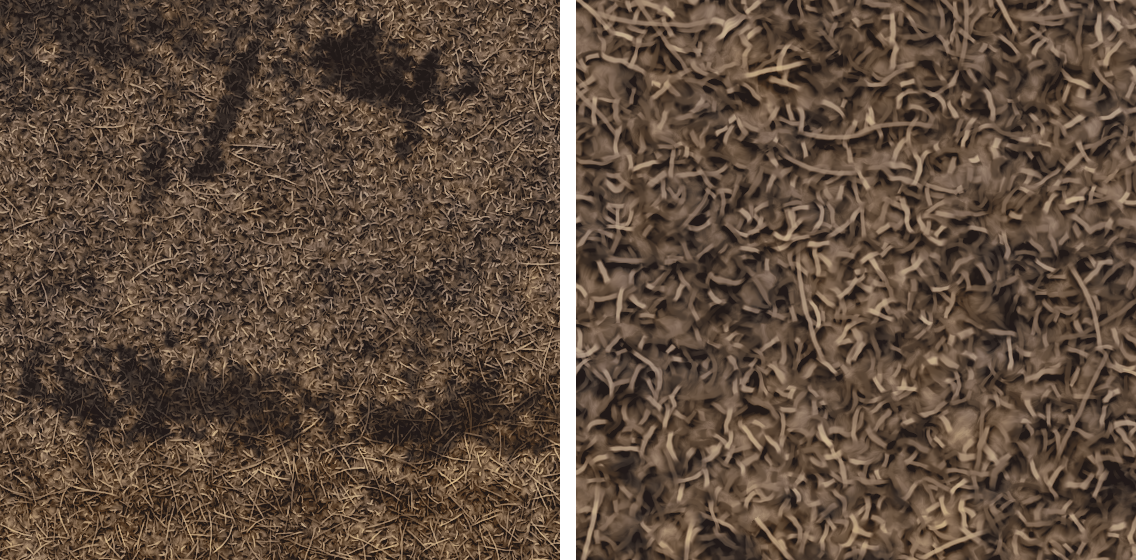
Left, the full canvas; right, a detail of the centre.
Give the GLSL for this texture, as a Shadertoy shader.

```glsl
// Sunlit bare soil matted with dry grass: short fibres everywhere, long straw
// thickening toward the bottom, and ragged soft shadows. Fibres are bent
// segments scattered on jittered grids; their tone is mapped to an earth ramp.

const vec3 SOOT       = vec3(0.13, 0.10, 0.09);
const vec3 COOL_EARTH = vec3(0.28, 0.23, 0.19);
const vec3 WARM_EARTH = vec3(0.29, 0.20, 0.13);
const vec3 SOIL       = vec3(0.40, 0.32, 0.25);
const vec3 DRY_GRASS  = vec3(0.51, 0.42, 0.35);
const vec3 STRAW      = vec3(0.64, 0.55, 0.46);
const vec3 BLEACHED   = vec3(0.82, 0.74, 0.60);

const float SOIL_TONE    = 0.43;  // tones run along the red channel of the ramp
const float EXPOSURE     = 0.055;
const float CONTRAST     = 1.25;
const float GRAIN        = 0.22;
const float FIBRE_SPREAD = 0.48;  // tone range of the short fibres
const float FIBRE_SHADE  = 0.14;
const float STRAW_TONE   = 0.57;
const float SHADOW_TONE  = 0.15;
const int   FIBRE_LAYERS = 6;
const int   STRAW_LAYERS = 5;

vec2 hash22(vec2 p) {
    vec3 h = fract(vec3(p.xyx) * vec3(0.1031, 0.1030, 0.0973));
    h += dot(h, h.yzx + 33.33);
    return fract((h.xx + h.yz) * h.zy);
}

float gradientNoise(vec2 p) {
    vec2 i = floor(p), f = fract(p);
    vec2 u = f * f * f * (f * (f * 6.0 - 15.0) + 10.0);
    vec2 e = vec2(0.0, 1.0);
    float a = dot(hash22(i) * 2.0 - 1.0, f);
    float b = dot(hash22(i + e.yx) * 2.0 - 1.0, f - e.yx);
    float c = dot(hash22(i + e) * 2.0 - 1.0, f - e);
    float d = dot(hash22(i + 1.0) * 2.0 - 1.0, f - 1.0);
    return mix(mix(a, b, u.x), mix(c, d, u.x), u.y) * 1.4;
}

float fbm(vec2 p) {
    float sum = 0.0, gain = 0.6;
    for (int i = 0; i < 4; i++) {
        sum += gain * gradientNoise(p);
        p = mat2(1.6, 1.2, -1.2, 1.6) * p + 17.3;
        gain *= 0.55;
    }
    return sum;
}

// Soft elliptical blot; ragged is noise that frays its rim
float blot(vec2 p, vec2 centre, vec2 radius, float slant, float ragged) {
    vec2 q = p - centre;
    q.x -= slant * q.y;
    return 1.0 - smoothstep(0.5, 1.35, length(q / radius) + ragged);
}

// One layer of bent segments, each with a shadow cast below it
void strands(vec2 p, float cells, float reach, float width, float lean, float turn, float curl,
             float density, float level, float spread, float seed, inout float tone) {
    float soft = max(0.0010, 0.7 / iResolution.y) * cells;
    float w = width * cells;
    vec2 g = p * cells + seed * 7.31;
    for (int j = -1; j <= 1; j++)
    for (int i = -1; i <= 1; i++) {
        vec2 cell = floor(g) + vec2(i, j);
        vec2 place = hash22(cell + seed * 13.7 + 100.0);
        vec2 kind = hash22(cell + seed * 5.9 + 357.0);
        vec2 form = hash22(cell + seed * 3.1 + 811.0);
        float angle = lean + (form.x - 0.5) * turn;
        vec2 along = vec2(cos(angle), sin(angle));
        vec2 d = g - cell - 0.5 - (place - 0.5) * 0.8;
        float x = dot(d, along);
        float bend = (form.y - 0.5) * curl;
        float y = dot(d, vec2(-along.y, along.x)) - bend * x * x / reach;
        y /= sqrt(1.0 + 4.0 * bend * bend * x * x / (reach * reach));
        float len = reach * mix(0.4, 1.0, kind.y);
        float present = step(kind.x, density) * (1.0 - smoothstep(len * 0.6, len, abs(x)));
        float under = (y + 1.7 * w * along.x) / (1.8 * w + soft);
        tone -= FIBRE_SHADE * present * exp(-under * under);
        float body = present * (1.0 - smoothstep(w - soft * 0.6, w + soft, abs(y)));
        tone = mix(tone, level + spread * (fract(kind.y * 7.0 + place.x) - 0.5), body * 0.8);
    }
}

vec3 earthRamp(float tone, float warmth) {
    vec3 c = mix(SOOT, mix(COOL_EARTH, WARM_EARTH, warmth), clamp((tone - 0.13) / 0.15, 0.0, 1.0));
    c = mix(c, SOIL, clamp((tone - 0.28) / 0.12, 0.0, 1.0));
    c = mix(c, DRY_GRASS, clamp((tone - 0.40) / 0.11, 0.0, 1.0));
    c = mix(c, STRAW, clamp((tone - 0.51) / 0.13, 0.0, 1.0));
    c = mix(c, BLEACHED, clamp((tone - 0.64) / 0.20, 0.0, 1.0));
    return c * mix(vec3(0.99, 1.0, 1.05), vec3(1.03, 0.99, 0.90), warmth);
}

void mainImage(out vec4 fragColor, in vec2 fragCoord) {
    vec2 p = fragCoord / iResolution.y;
    float broad = fbm(p * 5.0 + 3.0);
    float clump = fbm(p * vec2(10.0, 15.0) + 40.0);
    float fray = fbm(p * 28.0 + 9.0);
    float straw = smoothstep(0.46, 0.08, p.y - 0.16 * (p.x - 0.5) + 0.15 * broad);

    // Crumbly soil, then short fibres, then long straw
    vec2 warp = vec2(fray, fbm(p * 28.0 + 71.0)) * 0.012;
    float tone = SOIL_TONE + GRAIN * fbm((p + warp) * 95.0);
    for (int k = 0; k < FIBRE_LAYERS; k++) {
        float n = float(k);
        strands(p + warp * 0.5, 74.0 - 5.0 * n, 0.62, 0.0013, 0.3, 6.28, 0.9, 0.85,
                SOIL_TONE + 0.04, FIBRE_SPREAD, n + 1.0, tone);
    }
    for (int k = 0; k < STRAW_LAYERS; k++) {
        float n = float(k);
        strands(p + warp * 0.2, 27.0 - 3.0 * n, 0.9, 0.0012, 0.35, 3.4, 0.5,
                mix(0.06, 0.6, straw), STRAW_TONE, 0.28, n + 21.0, tone);
    }

    // Exposure, then broad light and clump hollows
    tone = SOIL_TONE + EXPOSURE + (tone - SOIL_TONE) * CONTRAST;
    tone += 0.12 * broad + 0.09 * fray + clump * mix(0.10, 0.27, straw);

    // Cast shadows with torn rims
    float rag = 1.2 * fray + 0.8 * clump;
    float shadow = blot(p, vec2(0.64, 0.88), vec2(0.14, 0.065), -0.5, rag);
    shadow = max(shadow, 0.85 * blot(p, vec2(0.405, 0.80), vec2(0.026, 0.16), 0.35, rag));
    shadow = max(shadow, 0.8 * blot(p, vec2(0.735, 0.79), vec2(0.022, 0.09), 0.1, rag));
    shadow = max(shadow, 0.6 * blot(p, vec2(0.28, 0.68), vec2(0.022, 0.08), 0.1, rag));
    shadow = max(shadow, 0.75 * blot(p, vec2(0.34, 0.29), vec2(0.25, 0.075), -0.5, 1.3 * rag));
    shadow = max(shadow, 0.6 * blot(p, vec2(0.10, 0.97), vec2(0.40, 0.11), 0.0, rag));
    shadow = max(shadow, 0.5 * blot(p, vec2(0.75, 0.38), vec2(0.022, 0.10), 0.1, rag));
    shadow = max(shadow, 0.6 * blot(p, vec2(0.82, 0.25), vec2(0.24, 0.06), 0.0, 1.3 * rag));
    tone = mix(tone, SHADOW_TONE + 0.3 * (tone - SOIL_TONE), 0.95 * shadow);

    float tint = 0.35 + 0.5 * straw + 0.5 * broad + 0.6 * fray - 0.5 * shadow;
    fragColor = vec4(earthRamp(tone, clamp(tint, 0.0, 1.0)), 1.0);
}
```
